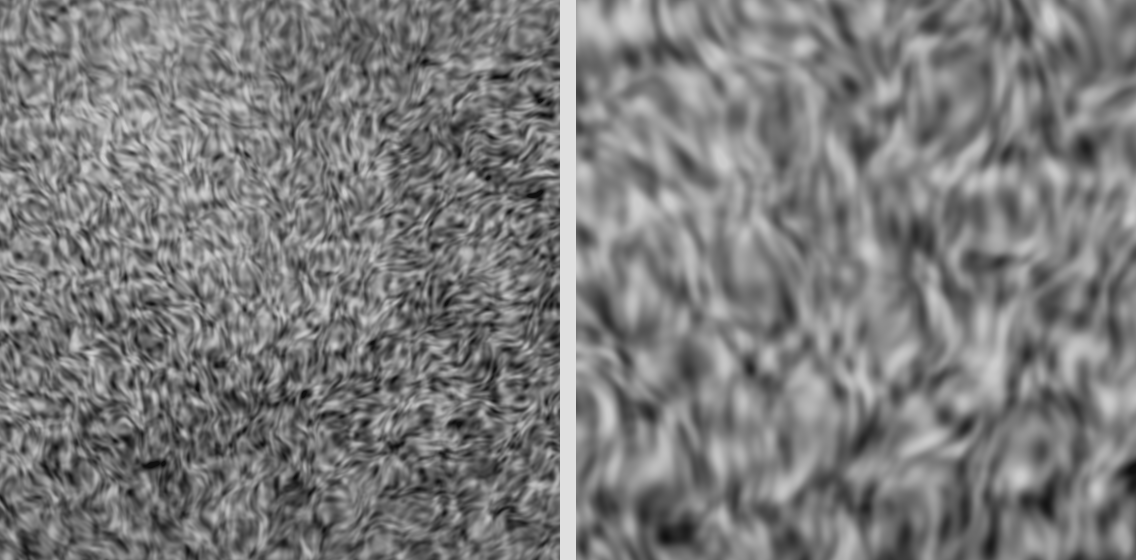
Left, the full canvas; right, a detail of the centre.
A Shadertoy shader for this texture:

```glsl
// Soft grey fleece with short leaning tufts, broad shading and dark folds.

const float BASE_TONE = 0.452;
const float TUFT_SCALE = 56.0;      // tufts across the canvas
const float FIBRE_SCALE = 104.0;
const float LOCK_SCALE = 27.0;      // small groups of tufts
const float CLUMP_SCALE = 8.5;
const float TUFT_CONTRAST = 0.50;
const float FIBRE_CONTRAST = 0.45;
const float LOCK_CONTRAST = 0.24;
const float CLUMP_CONTRAST = 0.18;
const float FIBRE_LENGTH = 0.011;
const float FOLD_WIDTH = 0.011;
const float FOLD_DEPTH = 0.24;
const int SMEAR_TAPS = 5;
const int FOLD_COUNT = 6;

// Fold lines: start point, end point
const vec4 FOLDS[FOLD_COUNT] = vec4[FOLD_COUNT](
    vec4(0.02, 0.78, 0.06, 0.92),
    vec4(0.06, 0.92, 0.15, 1.01),
    vec4(0.72, 0.89, 0.98, 0.83),
    vec4(0.85, 0.70, 1.02, 0.62),
    vec4(0.80, 0.37, 0.76, 0.25),
    vec4(0.75, 0.17, 0.83, 0.03));

vec2 randomDirection(ivec2 cell) {
    uvec2 q = uvec2(cell + 4096);
    uint h = q.x * 1597334677u ^ q.y * 3812015801u;
    h = (h ^ (h >> 15)) * 2246822519u;
    h ^= h >> 13;
    float angle = float(h & 65535u) / 65536.0 * 6.28319;
    return vec2(cos(angle), sin(angle));
}

float gradientNoise(vec2 p) {
    ivec2 i = ivec2(floor(p));
    vec2 f = fract(p);
    vec2 u = f * f * f * (f * (f * 6.0 - 15.0) + 10.0);
    float a = dot(randomDirection(i), f);
    float b = dot(randomDirection(i + ivec2(1, 0)), f - vec2(1, 0));
    float c = dot(randomDirection(i + ivec2(0, 1)), f - vec2(0, 1));
    float d = dot(randomDirection(i + ivec2(1, 1)), f - vec2(1, 1));
    return mix(mix(a, b, u.x), mix(c, d, u.x), u.y);
}

float segmentDistance(vec2 p, vec2 a, vec2 b) {
    vec2 ab = b - a;
    float t = clamp(dot(p - a, ab) / dot(ab, ab), 0.0, 1.0);
    return length(p - a - ab * t);
}

float softSpot(vec2 p, vec2 centre, vec2 radius) {
    vec2 d = (p - centre) / radius;
    return exp(-dot(d, d));
}

// Short fibres, smeared along the local lean of the pile
float pile(vec2 p, float sharpness) {
    float lean = mix(2.1, 0.5, smoothstep(0.25, 0.9, p.x + 0.25 * (0.5 - p.y)));
    lean += 1.6 * gradientNoise(p * 12.0 + 31.0);
    vec2 along = vec2(cos(lean), sin(lean)) * FIBRE_LENGTH;
    float sum = 0.0;
    for (int i = 0; i < SMEAR_TAPS; i++) {
        float t = float(i) / float(SMEAR_TAPS - 1) - 0.5;
        vec2 q = p + along * t;
        sum += TUFT_CONTRAST * mix(0.8, 1.0, sharpness) * gradientNoise(q * TUFT_SCALE);
        sum += FIBRE_CONTRAST * mix(0.45, 1.0, sharpness) * gradientNoise(q * FIBRE_SCALE + 57.0);
    }
    return sum / float(SMEAR_TAPS);
}

// Large areas of light and shade
float broadShade(vec2 p) {
    float shade = 0.12 * softSpot(p, vec2(0.28, 0.86), vec2(0.30, 0.28));
    shade += 0.05 * softSpot(p, vec2(0.50, 0.52), vec2(0.45, 0.18));
    shade -= 0.09 * softSpot(p, vec2(0.88, 0.46), vec2(0.16, 0.15));
    shade -= 0.07 * softSpot(p, vec2(0.48, 0.25), vec2(0.28, 0.13));
    shade -= 0.06 * softSpot(p, vec2(0.60, 0.93), vec2(0.12, 0.12));
    return shade - 0.04 * smoothstep(0.35, 0.0, p.y);
}

// Ragged dark folds, broken where the pile covers them
float foldShadow(vec2 p) {
    vec2 wobble = vec2(gradientNoise(p * 16.0), gradientNoise(p * 16.0 + 40.0));
    vec2 q = p + 0.04 * wobble;
    float shadow = 0.0;
    for (int i = 0; i < FOLD_COUNT; i++) {
        float d = segmentDistance(q, FOLDS[i].xy, FOLDS[i].zw) / FOLD_WIDTH;
        shadow = max(shadow, exp(-d * d));
    }
    return shadow * smoothstep(-0.25, 0.25, gradientNoise(p * 22.0 + 9.0));
}

void mainImage(out vec4 fragColor, in vec2 fragCoord) {
    vec2 p = fragCoord / iResolution.xy;

    // Focus is sharpest across the middle; tufts grow coarser nearby
    float sharpness = 1.0 - smoothstep(0.2, 0.52, abs(p.y - 0.48));
    float nearness = smoothstep(0.65, 0.05, p.y - 0.25 * (p.x - 0.5));

    vec2 warp = vec2(gradientNoise(p * 20.0 + 3.0), gradientNoise(p * 20.0 + 71.0));
    vec2 q = p + 0.012 * warp;
    float tone = BASE_TONE + broadShade(p) + pile(q, sharpness);
    tone += LOCK_CONTRAST * mix(0.75, 1.25, nearness) * gradientNoise(q * LOCK_SCALE + 15.0);
    tone += CLUMP_CONTRAST * gradientNoise(q * CLUMP_SCALE + 23.0);
    tone -= FOLD_DEPTH * foldShadow(p);

    // Gentle shoulder keeps the highlights soft
    tone -= 0.8 * pow(max(tone - 0.58, 0.0), 2.0);
    fragColor = vec4(vec3(clamp(tone, 0.06, 0.8)), 1.0);
}
```
